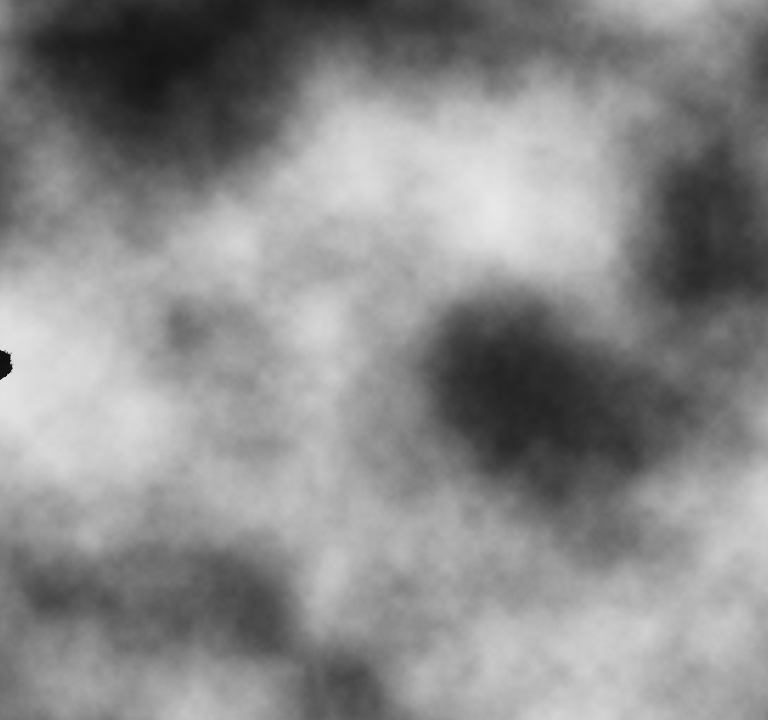
Write a Shadertoy shader that draws this texture.

```glsl
#define CLOUD_SCALE 4.0
#define CLOUD_CONTRAST 1.35
#define OCTAVES 7
#define BAND_PERIOD 0.66
#define BAND_STRENGTH 0.18
#define RIPPLE_STRENGTH 0.05
#define GLOW_STRENGTH 0.24
#define MEAN_GREY 0.495
#define TONE_RANGE 0.47
#define CHIP_GREY 0.07

const float TAU = 6.2831853;

float hash(vec2 cell) {
    vec3 h = fract(vec3(cell.xyx) * 0.1031);
    h += dot(h, h.yzx + 33.33);
    return fract((h.x + h.y) * h.z);
}

float valueNoise(vec2 p) {
    vec2 cell = floor(p), f = fract(p);
    f = f * f * (3.0 - 2.0 * f);
    float low = mix(hash(cell), hash(cell + vec2(1, 0)), f.x);
    float high = mix(hash(cell + vec2(0, 1)), hash(cell + vec2(1, 1)), f.x);
    return mix(low, high, f.y);
}

// Octaves halve in size and strength; the result is centred on zero
float cloud(vec2 p) {
    float sum = 0.0, weight = 0.5;
    for (int i = 0; i < OCTAVES; i++) {
        sum += weight * (valueNoise(p) - 0.5);
        p = p * 2.0 + vec2(17.3, 9.7);
        weight *= 0.5;
    }
    return sum;
}

// Broad diagonal banks of light and shade
float banks(vec2 p) {
    vec2 along = vec2(0.84, 0.54);
    float across = dot(p, vec2(-along.y, along.x));
    float run = dot(p, along);
    float bend = 0.03 * sin(7.0 * run);
    float band = cos(TAU * (across + bend - 0.31) / BAND_PERIOD);
    float ripple = cos(15.0 * (run - 1.0) + 4.0 * across);
    return BAND_STRENGTH * band + RIPPLE_STRENGTH * ripple;
}

void mainImage(out vec4 fragColor, in vec2 fragCoord) {
    vec2 p = fragCoord / iResolution.y;
    float pixel = 1.0 / iResolution.y;

    float tone = banks(p) + CLOUD_CONTRAST * cloud(p * CLOUD_SCALE + 31.0);

    // Bright haze at the left edge
    vec2 toGlow = p - vec2(0.0, 0.43);
    tone += GLOW_STRENGTH * exp(-12.0 * dot(toGlow, toGlow));
    float grey = MEAN_GREY + TONE_RANGE * tanh(1.1 * tone / TONE_RANGE);

    // Small ragged dark chip inside the haze
    vec2 toChip = (p - vec2(-0.004, 0.494)) * vec2(1.3, 1.0);
    float chip = length(toChip) - 0.027 + 0.025 * cloud(p * 70.0);
    float chipGrey = CHIP_GREY + 0.05 * cloud(p * 30.0);
    grey = mix(chipGrey, grey, smoothstep(-pixel, pixel, chip));

    fragColor = vec4(vec3(clamp(grey, 0.0, 1.0)), 1.0);
}
```
